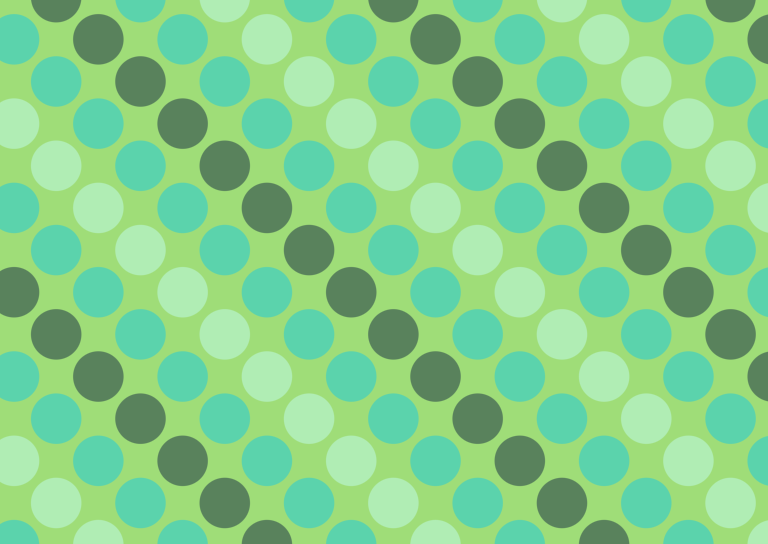
Write a Shadertoy shader that draws this pattern.

```glsl
const vec3 GROUND = vec3(0.624, 0.867, 0.471);
const vec3 TEAL   = vec3(0.357, 0.827, 0.675);
const vec3 MINT   = vec3(0.690, 0.929, 0.706);
const vec3 FOREST = vec3(0.349, 0.510, 0.361);

const float PITCH = 0.07748;               // row and column step, in canvas heights
const vec2 FIRST_DOT = vec2(0.0258, 0.0723); // from the top left corner
const float DOT_RADIUS = 0.0464;

// Turns the staggered dot grid into a square lattice: x across, y along the stripes' normal
vec2 toDiagonal(vec2 grid) {
    return 0.5 * vec2(grid.x + grid.y, grid.x - grid.y);
}

// Every other diagonal is teal; forest and mint alternate between them
vec3 stripeColor(float diagonal) {
    float phase = mod(diagonal, 4.0);
    vec3 accent = phase < 2.0 ? FOREST : MINT;
    return mod(phase, 2.0) < 0.5 ? TEAL : accent;
}

float discMask(float dist, float radius, float softness) {
    return 1.0 - smoothstep(-softness, softness, dist - radius);
}

void mainImage(out vec4 fragColor, in vec2 fragCoord) {
    // Canvas heights, measured down from the top left
    vec2 p = vec2(fragCoord.x, iResolution.y - fragCoord.y) / iResolution.y;

    // Nearest dot on the diagonal lattice
    vec2 lattice = toDiagonal((p - FIRST_DOT) / PITCH);
    vec2 cell = floor(lattice + 0.5);
    float dist = length(lattice - cell) * sqrt(2.0) * PITCH;

    // Dot over ground, with a one-pixel soft edge
    float mask = discMask(dist, DOT_RADIUS, 0.75 / iResolution.y);
    fragColor = vec4(mix(GROUND, stripeColor(cell.y), mask), 1.0);
}
```
